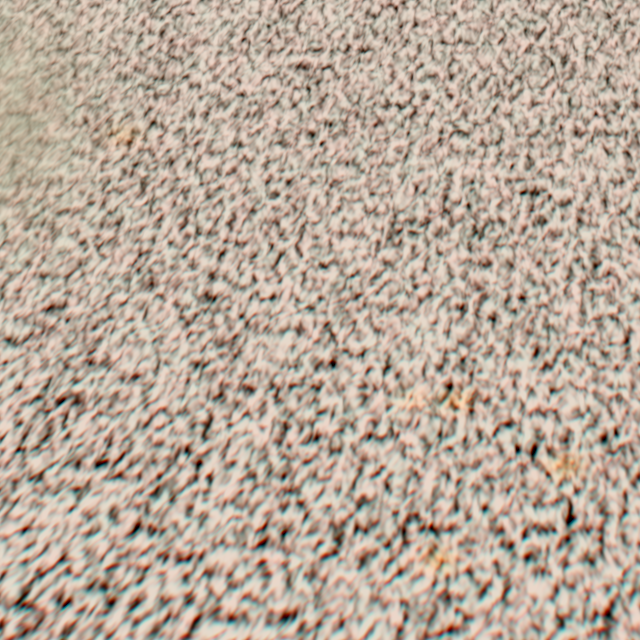
Give the GLSL for this texture, as a WebGL 2 fragment shader.

```glsl
#version 300 es
precision highp float;
// Coarse sandy gravel receding upward, with soft grains and red-teal lens fringes.

uniform vec2 u_resolution;
out vec4 fragColor;

const float NEAR_DENSITY = 46.0;    // grain cells across the canvas, bottom edge
const float FAR_DENSITY = 84.0;     // grain cells across the canvas, top edge
const float VANISH_X = 1.0;         // the grain columns lean toward this x
const vec2 GRAIN_STRETCH = vec2(1.12, 0.88);
const float WARP = 0.35;            // irregularity of grain outlines
const float FINE_DETAIL = 0.5;      // weight of the finer grains
const float NOISE_SPREAD = 0.28;    // standard deviation of the raw grain noise
const float CLUMPING = 1.0;         // strength of the darker clusters

const vec3 SAND = vec3(0.752, 0.690, 0.636);
const vec3 PATCH_TINT = vec3(-0.02, 0.0, -0.035);
const vec3 SPECK_TINT = vec3(0.12, 0.0, -0.13);
const float CONTRAST = 0.148;
const float SHADOW_SKEW = 0.035;    // deepens shadows, flattens highlights
const float HUE_DRIFT = 0.05;
const float NEAR_FRINGE = 0.21;     // channel offset in grain cells
const float FAR_FRINGE = 0.05;
const vec2 FRINGE_DIRECTION = vec2(-0.45, 0.9);

const vec2 PATCH_CENTER = vec2(0.0, 0.82);
const vec2 PATCH_SIZE = vec2(0.15, 0.20);
const int SPECK_COUNT = 5;
const float SPECK_RADIUS = 0.022;

// Integer hash giving two values in 0..1.
vec2 hash2(ivec2 cell) {
  uvec2 v = uvec2(cell) * 1664525u + 1013904223u;
  v.x += v.y * 1664525u;
  v.y += v.x * 1664525u;
  v ^= v >> 16u;
  v.x += v.y * 1664525u;
  v.y += v.x * 1664525u;
  v ^= v >> 16u;
  return vec2(v & 65535u) / 65535.0;
}

float cornerSlope(ivec2 cell, vec2 toPoint) {
  float angle = 6.28318 * hash2(cell).x;
  return dot(vec2(cos(angle), sin(angle)), toPoint);
}

float gradientNoise(vec2 p) {
  ivec2 i = ivec2(floor(p));
  vec2 f = fract(p);
  vec2 w = f * f * f * (f * (f * 6.0 - 15.0) + 10.0);
  float low = mix(cornerSlope(i, f),
                  cornerSlope(i + ivec2(1, 0), f - vec2(1.0, 0.0)), w.x);
  float high = mix(cornerSlope(i + ivec2(0, 1), f - vec2(0.0, 1.0)),
                   cornerSlope(i + ivec2(1, 1), f - vec2(1.0, 1.0)), w.x);
  return mix(low, high, w.y);
}

// Grain brightness, roughly normal with unit spread.
float grains(vec2 p) {
  p += WARP * vec2(gradientNoise(p * 0.5), gradientNoise(p * 0.5 + 40.3));
  vec2 fineP = mat2(0.8, 0.6, -0.6, 0.8) * p * 1.9 + 17.7;
  return (gradientNoise(p) + FINE_DETAIL * gradientNoise(fineP)) / NOISE_SPREAD;
}

// Ground coordinates: density rises with height, columns converge.
vec2 groundPoint(vec2 uv) {
  float density = mix(NEAR_DENSITY, FAR_DENSITY, uv.y);
  float depth = NEAR_DENSITY * uv.y
              + 0.5 * (FAR_DENSITY - NEAR_DENSITY) * uv.y * uv.y;
  return vec2((uv.x - VANISH_X) * density, depth) * GRAIN_STRETCH;
}

// Coverage of the few scattered ochre stones.
float speckMask(vec2 uv) {
  float mask = 0.0;
  for (int i = 0; i < SPECK_COUNT; i++) {
    vec2 center = hash2(ivec2(i, 71));
    float strength = mix(0.4, 1.0, hash2(ivec2(i, 113)).y);
    float d = length((uv - center) * vec2(0.8, 1.2)) / SPECK_RADIUS;
    mask = max(mask, strength * exp(-d * d));
  }
  return mask;
}

void main() {
  vec2 uv = gl_FragCoord.xy / u_resolution;
  vec2 p = groundPoint(uv);

  // Each colour channel sees the grains slightly displaced.
  vec2 fringe = FRINGE_DIRECTION * mix(NEAR_FRINGE, FAR_FRINGE, uv.y);
  vec3 tone = vec3(grains(p + fringe), grains(p), grains(p - 0.3 * fringe));
  tone += CLUMPING * gradientNoise(p * 0.19 + 5.1);

  // Contrast fades with distance and in the worn patch.
  vec2 patchOffset = (uv - PATCH_CENTER) / PATCH_SIZE;
  float worn = exp(-dot(patchOffset, patchOffset));
  tone *= mix(1.15, 0.85, uv.y) * (1.0 - 0.65 * worn);

  // Skewed tone curve around the sand colour.
  tone = clamp(tone, -3.2, 2.1);
  vec3 color = SAND + CONTRAST * tone - SHADOW_SKEW * tone * tone;

  // Slow hue changes, worn patch and ochre stones.
  color += HUE_DRIFT * gradientNoise(p * 0.45 + 61.0) * vec3(1.0, -0.5, -0.3);
  color += PATCH_TINT * worn + SPECK_TINT * speckMask(uv);
  fragColor = vec4(clamp(color, 0.0, 1.0), 1.0);
}
```
